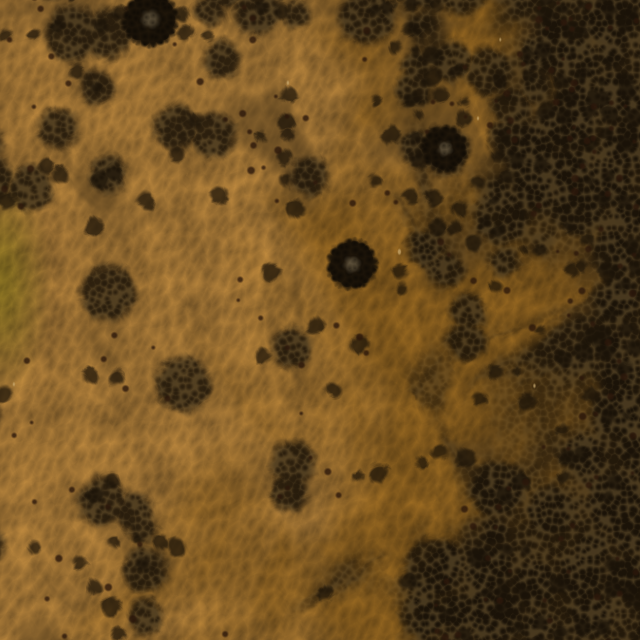
Reproduce this texture procedurally as a three.js fragment shader.

```glsl
varying vec2 vUv;

const vec3 TAN = vec3(0.61, 0.44, 0.20);
const vec3 OCHRE = vec3(0.51, 0.35, 0.11);
const vec3 MOSS = vec3(0.50, 0.43, 0.11);
const vec3 UMBER = vec3(0.33, 0.24, 0.11);
const vec3 OLIVE = vec3(0.28, 0.22, 0.12);
const vec3 CHAR = vec3(0.10, 0.07, 0.03);
const vec3 FRECKLE = vec3(0.17, 0.09, 0.04);
const vec3 ASH = vec3(0.38, 0.33, 0.24);
const vec3 GLINT = vec3(0.80, 0.68, 0.45);

float hash(vec2 p) {
  return fract(sin(dot(p, vec2(127.1, 311.7))) * 43758.5);
}

vec2 hash2(vec2 p) {
  return vec2(hash(p), hash(p + 17.3));
}

// Layered, warped sines, roughly -0.8 to 0.8
float clouds(vec2 p) {
  float sum = 0.0;
  float amp = 0.5;
  for (int i = 0; i < 4; i++) {
    p = mat2(0.8, 0.6, -0.6, 0.8) * p + 0.7 * sin(p.yx * 1.1 + 1.7);
    sum += amp * sin(p.x) * sin(p.y);
    p *= 1.8;
    amp *= 0.5;
  }
  return sum;
}

// Distance to the nearest scattered point
float cellular(vec2 p) {
  vec2 id = floor(p);
  float nearest = 2.0;
  for (int y = -1; y <= 1; y++) {
    for (int x = -1; x <= 1; x++) {
      vec2 cell = id + vec2(x, y);
      nearest = min(nearest, length(cell + hash2(cell) - p));
    }
  }
  return nearest;
}

// Dark region along the right side
float darkMass(vec2 p) {
  float edge = min(0.58 + 0.55 * p.y, 0.77);
  return smoothstep(-0.09, 0.14, p.x - edge + 0.26 * clouds(p * 15.0));
}

// How likely blemishes are at a place
float decay(vec2 p) {
  float top = 0.40 * smoothstep(0.52, 0.85, p.y);
  float corner = 0.45 * (1.0 - smoothstep(0.03, 0.20, length(p - vec2(0.13, 0.02))));
  return 0.8 * darkMass(p) + top + corner + 0.9 * clouds(p * 17.0 + 2.0);
}

// Scattered round blemishes; size and fuzz are fractions of a cell
float spots(vec2 p, float scale, vec2 size, float fuzz, float bias, float gain) {
  vec2 q = p * scale;
  vec2 id = floor(q);
  float cover = 0.0;
  for (int y = -1; y <= 1; y++) {
    for (int x = -1; x <= 1; x++) {
      vec2 cell = id + vec2(x, y);
      vec2 centre = cell + 0.15 + 0.7 * hash2(cell + scale);
      float radius = mix(size.x, size.y, hash(cell + 5.1));
      float present = step(hash(cell + 9.7), bias + gain * decay(centre / scale));
      float disc = 1.0 - smoothstep(radius - fuzz, radius + fuzz, length(q - centre));
      cover = max(cover, present * disc);
    }
  }
  return cover;
}

// Tan skin with slanted fibres and broad mottling
vec3 skin(vec2 p) {
  vec2 fibre = vec2(dot(p, vec2(0.90, -0.43)) * 78.0, dot(p, vec2(0.43, 0.90)) * 34.0);
  float warm = smoothstep(0.30, 0.75, p.x + 0.25 * (0.5 - p.y) + 0.3 * clouds(p * 9.0));
  float green = 1.0 - smoothstep(0.0, 0.09, length((p - vec2(0.0, 0.56)) * vec2(1.0, 0.45)));
  vec3 colour = mix(mix(TAN, OCHRE, warm), MOSS, 0.8 * green);
  float relief = 0.26 * (cellular(fibre) - 0.48) + 0.16 * clouds(p * 34.0);
  return colour * (0.98 + relief + 0.07 * clouds(p * 190.0));
}

// Black disc with a pale, uneven core
vec3 crater(vec3 colour, vec2 offset, float radius, float grain) {
  float d = length(offset) + 0.006 * (grain - 0.5);
  colour = mix(colour, CHAR * (0.65 + 0.6 * grain), 1.0 - smoothstep(radius - 0.005, radius + 0.005, d));
  float core = 1.0 - smoothstep(0.15, 0.42, d / radius);
  return mix(colour, ASH, core * (0.4 + 0.6 * grain));
}

void main() {
  vec2 p = vUv;
  float grain = cellular(p * 95.0);
  vec2 ragged = p + 0.006 * vec2(clouds(p * 110.0), clouds(p * 110.0 + 40.0));
  vec3 lesion = mix(CHAR, OLIVE, smoothstep(0.12, 0.85, grain + 0.35 * clouds(p * 45.0)));

  // Skin and soft stains
  vec3 colour = skin(p);
  colour = mix(colour, UMBER, 0.55 * smoothstep(0.2, 0.9, decay(p)));
  colour = mix(colour, lesion, 0.88 * darkMass(ragged));

  // Blemishes from large to small
  colour = mix(colour, lesion, 0.85 * spots(ragged, 16.0, vec2(0.30, 0.72), 0.16, 0.0, 1.0));
  colour = mix(colour, CHAR, 0.72 * spots(ragged, 30.0, vec2(0.20, 0.45), 0.13, 0.01, 0.55));
  colour = mix(colour, FRECKLE, 0.80 * spots(p, 52.0, vec2(0.12, 0.30), 0.12, 0.025, 0.15));

  // Craters
  for (int i = 0; i < 3; i++) {
    float n = float(i);
    vec2 centre = vec2(0.235 + 0.40 * n - 0.085 * n * n, 0.97 - 0.665 * n + 0.282 * n * n);
    colour = crater(colour, p - centre, 0.042 - 0.004 * n, grain);
  }

  // Rare wet glints
  float glint = spots(p * vec2(1.0, 0.6), 70.0, vec2(0.06, 0.18), 0.10, 0.002, 0.0);
  gl_FragColor = vec4(mix(colour, GLINT, 0.7 * glint), 1.0);
}
```
